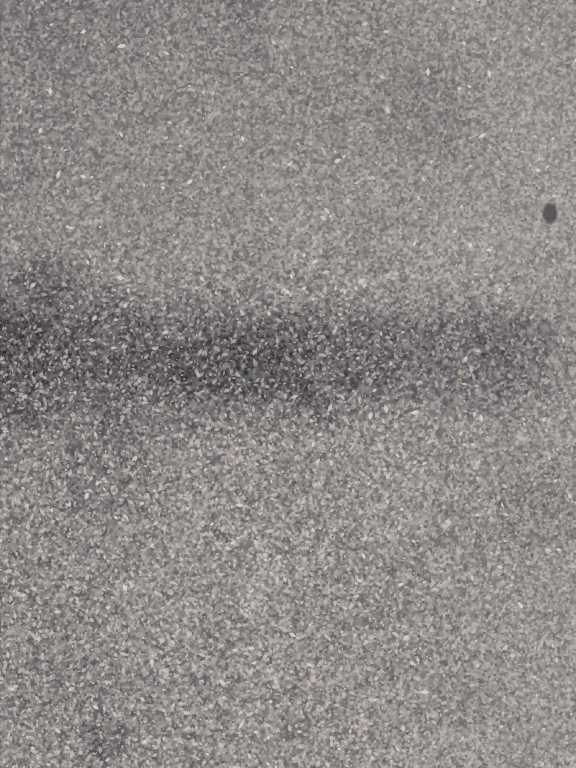
Give the GLSL for this texture, as a Shadertoy shader.

```glsl
const float FINE_DENSITY = 225.0;    // cells per canvas width
const float MEDIUM_DENSITY = 120.0;
const float STONE_DENSITY = 104.0;
const float CHIP_DENSITY = 58.0;
const float FINE_CONTRAST = 0.24;
const float MEDIUM_CONTRAST = 0.10;
const float BAND_DEPTH = 0.135;
const float STAIN_DEPTH = 0.75;
const float MOTTLE_DEPTH = 0.024;
const float BASE_TONE = 0.54;
const vec3 COOL_TINT = vec3(1.005, 0.98, 1.015);
const vec3 WARM_TINT = vec3(1.02, 0.99, 0.975);
const vec3 CREAM = vec3(0.84, 0.80, 0.76);
const vec3 OCHRE = vec3(0.74, 0.66, 0.57);
const vec3 PALE_GREY = vec3(0.77, 0.755, 0.745);
const vec2 SPOT_CENTRE = vec2(0.955, 0.963);

// Soft dark stains: centre, radius, strength
const int STAIN_COUNT = 11;
const vec4 STAINS[STAIN_COUNT] = vec4[](
    vec4(0.01, 0.75, 0.07, 0.10), vec4(0.09, 0.85, 0.05, 0.08),
    vec4(0.33, 0.70, 0.08, 0.06), vec4(0.47, 0.71, 0.07, 0.10),
    vec4(0.68, 0.70, 0.07, 0.05), vec4(0.87, 0.75, 0.07, 0.06),
    vec4(0.74, 1.14, 0.08, 0.06), vec4(0.42, 1.32, 0.04, 0.08),
    vec4(0.93, 0.45, 0.08, 0.07), vec4(0.18, 0.04, 0.04, 0.12),
    vec4(0.17, 0.52, 0.09, 0.06));

vec3 hash3(vec2 cell) {
    vec3 q = fract(cell.xyx * vec3(0.1031, 0.1030, 0.0973));
    q += dot(q, q.yxz + 33.33);
    return fract((q.xxy + q.yzz) * q.zyx);
}

// Smooth cellular tone, centred on zero
float grain(vec2 p) {
    vec2 cell = floor(p);
    float sum = 0.0, weights = 0.0;
    for (int j = -1; j <= 1; j++)
    for (int i = -1; i <= 1; i++) {
        vec2 id = cell + vec2(i, j);
        vec3 r = hash3(id);
        vec2 d = p - id - r.xy;
        float w = exp(-7.0 * dot(d, d));
        sum += w * (r.z - 0.5);
        weights += w;
    }
    return sum / weights;
}

// Scattered angular pebbles: x = coverage, y = random identity
vec2 pebbles(vec2 p, float chance, float minRadius, float maxRadius, float blur) {
    vec2 cell = floor(p);
    vec2 best = vec2(0.0);
    for (int j = -1; j <= 1; j++)
    for (int i = -1; i <= 1; i++) {
        vec2 id = cell + vec2(i, j);
        vec3 r = hash3(id + 71.0);
        vec3 s = hash3(id + 233.0);
        float angle = 6.283 * s.x;
        vec2 d = mat2(cos(angle), -sin(angle), sin(angle), cos(angle)) * (p - id - r.xy);
        d = abs(d * vec2(mix(0.6, 1.0, s.y), 1.35));
        float dist = max(max(d.x, d.y), 0.8 * (d.x + d.y)) - mix(minRadius, maxRadius, r.z * r.z);
        float cover = (1.0 - smoothstep(-blur, blur, dist)) * step(s.z, chance);
        if (cover > best.x) best = vec2(cover, fract(s.z * 57.0 + r.x));
    }
    return best;
}

// Layered, turned sines
float mottle(vec2 p) {
    float sum = 0.0, amplitude = 0.5;
    for (int i = 0; i < 5; i++) {
        p = mat2(0.8, 0.6, -0.6, 0.8) * p * 1.8 + 1.7;
        sum += amplitude * sin(p.x + 1.4 * sin(p.y)) * cos(p.y + 0.9 * sin(p.x * 0.7));
        amplitude *= 0.65;
    }
    return sum;
}

// Damp horizontal band with ragged borders
float dampBand(vec2 p, float ragged) {
    float top = mix(0.865, 0.805, smoothstep(0.0, 0.45, p.x)) + 0.035 * ragged;
    float bottom = 0.595 + 0.035 * smoothstep(0.5, 1.0, p.x) + 0.03 * ragged;
    float profile = (1.0 - smoothstep(top - 0.085, top + 0.045, p.y))
                  * smoothstep(bottom - 0.06, bottom + 0.09, p.y);
    return profile * (1.0 - 0.2 * smoothstep(0.5, 0.7, p.x) - 0.5 * smoothstep(0.88, 1.0, p.x));
}

vec3 pebbleColour(float id) {
    return mix(mix(PALE_GREY, CREAM, smoothstep(0.2, 0.5, id)), OCHRE, smoothstep(0.85, 0.95, id));
}

void mainImage(out vec4 fragColor, in vec2 fragCoord) {
    vec2 p = fragCoord / iResolution.x;
    float pixel = 1.0 / iResolution.x;

    // Broad light and dark areas
    float patchy = mottle(p * 4.0);
    float band = dampBand(p, mottle(p * 9.0 + 4.0));
    float stain = 0.0;
    for (int i = 0; i < STAIN_COUNT; i++) {
        vec2 d = (p - STAINS[i].xy) / STAINS[i].z;
        stain += STAIN_DEPTH * STAINS[i].w * exp(-dot(d, d)) * (1.0 + 0.5 * patchy);
    }
    float upper = smoothstep(0.72, 1.0, p.y);
    float haze = exp(-pow((p.y - 0.91) / 0.13, 2.0));
    float tone = BASE_TONE + 0.05 * (p.x - 0.35) + 0.02 * haze + MOTTLE_DEPTH * patchy;
    tone -= 0.03 * smoothstep(1.0, 1.33, p.y) * (1.0 - p.x);
    tone -= BAND_DEPTH * band + stain;

    // Asphalt grain, coarser towards the lower left
    float coarse = (1.0 - 0.65 * upper) * (1.0 - 0.4 * smoothstep(0.5, 1.0, p.x));
    tone += FINE_CONTRAST * mix(0.75, 1.05, coarse) * grain(p * FINE_DENSITY);
    tone += MEDIUM_CONTRAST * mix(0.5, 1.3, coarse) * grain(p * MEDIUM_DENSITY + 19.0);
    vec3 colour = tone * mix(COOL_TINT, WARM_TINT, smoothstep(0.36, 0.58, tone));

    // Exposed stones and rarer large chips
    float damp = 1.0 - 0.5 * band * BAND_DEPTH - 0.4 * stain;
    vec2 stone = pebbles(p * STONE_DENSITY, mix(0.3, 0.68, coarse), 0.14, 0.46, 0.75 * pixel * STONE_DENSITY);
    colour = mix(colour, pebbleColour(stone.y) * damp, stone.x * mix(0.35, 0.72, coarse));
    vec2 chip = pebbles(p * CHIP_DENSITY + 7.0, mix(0.05, 0.22, coarse), 0.10, 0.27, 0.75 * pixel * CHIP_DENSITY);
    colour = mix(colour, pebbleColour(chip.y) * 1.06 * damp, chip.x * 0.85);

    // Small tar spot near the right border
    vec2 spotOffset = (p - SPOT_CENTRE) / vec2(0.013, 0.019);
    float spot = 1.0 - smoothstep(0.7, 1.25, length(spotOffset) + 0.15 * patchy);
    colour = mix(colour, vec3(0.29, 0.28, 0.31) + 0.1 * (tone - 0.5), 0.85 * spot);

    fragColor = vec4(clamp(colour, 0.0, 1.0), 1.0);
}
```
